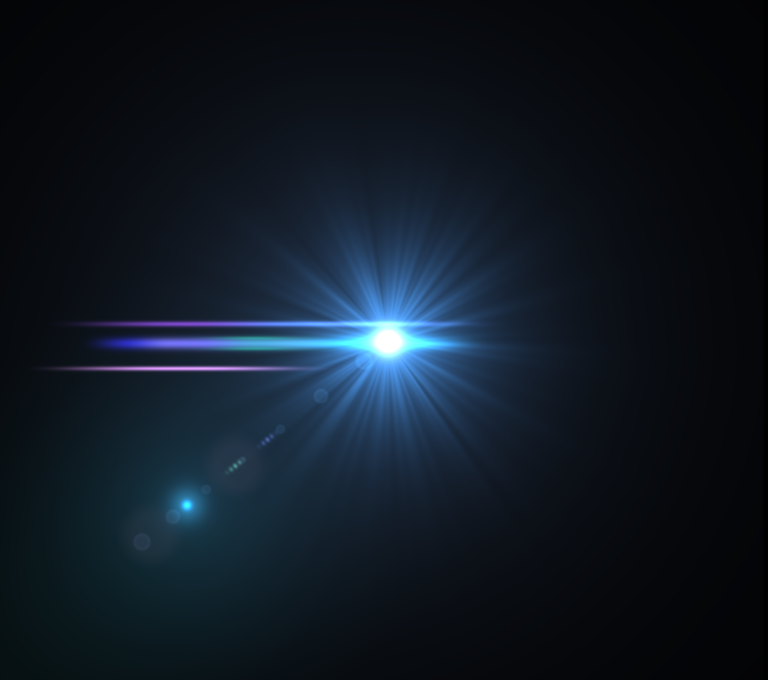
Write a Shadertoy shader that draws this background.

```glsl
#define STAR_POS vec2(0.571, 0.498)
#define FLARE_POS vec2(0.275, 0.257)
#define BASE_COLOR vec3(0.012, 0.015, 0.022)
#define HAZE_COLOR vec3(0.082, 0.112, 0.158)
#define HALO_COLOR vec3(0.38, 0.86, 1.38)
#define TEAL_COLOR vec3(0.022, 0.085, 0.105)
#define HALO_SIZE 0.068
#define RAY_STRENGTH 0.75
#define GHOST_COUNT 7

vec2 hashGradient(vec2 cell) {
    vec2 h = vec2(dot(cell, vec2(127.1, 311.7)), dot(cell, vec2(269.5, 183.3)));
    return 2.0 * fract(sin(h) * 43758.5) - 1.0;
}

float gradientNoise(vec2 p) {
    vec2 i = floor(p), f = fract(p);
    vec2 u = f * f * f * (f * (f * 6.0 - 15.0) + 10.0);
    vec2 e = vec2(0.0, 1.0);
    float low = mix(dot(hashGradient(i), f), dot(hashGradient(i + e.yx), f - e.yx), u.x);
    float high = mix(dot(hashGradient(i + e.xy), f - e.xy), dot(hashGradient(i + 1.0), f - 1.0), u.x);
    return mix(low, high, u.y);
}

float gauss(float d, float width) {
    return exp(-d * d / (width * width));
}

// Soft-ended horizontal bar: span = left, full from, full until, right
float streak(vec2 p, float y, float width, vec4 span) {
    float ends = smoothstep(span.x, span.y, p.x) * (1.0 - smoothstep(span.z, span.w, p.x));
    return ends * gauss(p.y - y, width);
}

// Faint disc with a slightly brighter rim
float ghostDisc(float d, float radius) {
    float disc = 1.0 - smoothstep(radius - 0.003, radius + 0.002, d);
    return disc * (0.6 + 0.4 * smoothstep(0.4, 1.0, d / radius));
}

vec3 starLight(vec2 p) {
    vec2 q = p - STAR_POS;
    float r = length(q);
    vec2 dir = q / max(r, 0.0001);
    float rays = gradientNoise(dir * 5.0 + 3.7) + 0.7 * gradientNoise(dir * 13.0 + 8.1);
    float rayMask = smoothstep(0.015, 0.09, r);
    float halo = exp(-r / HALO_SIZE) * max(0.0, 1.0 + RAY_STRENGTH * rays * rayMask);
    vec3 light = HALO_COLOR * halo;
    light += vec3(0.3, 0.85, 1.0) * exp(-abs(q.x) / 0.035) * gauss(q.y, 0.013) * 0.6;
    return light + vec3(1.0, 0.8, 0.8) * gauss(r, 0.02);
}

vec3 streakLight(vec2 p) {
    // Upper streak: violet to blue
    vec3 upper = mix(vec3(0.42, 0.18, 0.66), vec3(0.25, 0.38, 0.75), smoothstep(0.28, 0.44, p.x));
    vec3 light = upper * streak(p, 0.5235, 0.0038, vec4(0.06, 0.27, 0.52, 0.75));

    // Middle streak: indigo, lavender, teal, then cyan
    vec3 middle = mix(vec3(0.12, 0.10, 0.68), vec3(0.38, 0.34, 0.82), smoothstep(0.18, 0.25, p.x));
    middle = mix(middle, vec3(0.22, 0.52, 0.66), smoothstep(0.29, 0.38, p.x));
    middle = mix(middle, vec3(0.08, 0.50, 0.72), smoothstep(0.42, 0.52, p.x));
    light += middle * streak(p, 0.495, 0.0082, vec4(0.115, 0.20, 0.58, 0.72));
    float fringe = gauss(abs(p.y - 0.495) - 0.008, 0.0025) * gauss(p.x - 0.37, 0.06);
    light += vec3(0.0, 0.22, 0.10) * fringe;

    // Lower streak: thin pink
    float pink = streak(p, 0.458, 0.0031, vec4(0.03, 0.25, 0.29, 0.50));
    return light + vec3(0.82, 0.50, 0.86) * pink;
}

vec3 ghostLight(vec2 p) {
    vec2 axis = FLARE_POS - STAR_POS;
    vec2 along = normalize(axis);
    vec3 light = vec3(0.0);

    // Chain of small discs
    for (int i = 0; i < GHOST_COUNT; i++) {
        float k = float(i);
        float t = 0.12 + 0.22 * k - 0.006 * k * k;
        float radius = 0.009 + 0.004 * cos(k * 1.05);
        vec3 tint = mix(vec3(0.05, 0.11, 0.15), vec3(0.07, 0.07, 0.11), k / 6.0);
        light += tint * ghostDisc(length(p - STAR_POS - axis * t), radius) * 0.75;
    }

    // Two slender glints and two wide dusky discs
    for (int i = 0; i < 2; i++) {
        float k = float(i);
        vec2 q = p - STAR_POS - axis * (0.6 + 0.16 * k);
        vec2 local = vec2(dot(q, along), dot(q, vec2(-along.y, along.x)));
        float beads = 0.65 + 0.35 * cos(local.x * 750.0);
        vec3 tint = mix(vec3(0.20, 0.20, 0.42), vec3(0.18, 0.38, 0.30), k);
        light += tint * beads * gauss(local.x, 0.013) * gauss(local.y, 0.0038);
        float dusk = length(p - STAR_POS - axis * (0.76 + 0.42 * k));
        light += vec3(0.045, 0.025, 0.03) * (1.0 - smoothstep(0.025, 0.055, dusk));
    }

    // Bright blue flare
    float r = length(p - FLARE_POS);
    light += vec3(0.09, 0.27, 0.38) * gauss(r, 0.025) + vec3(0.03, 0.08, 0.11) * exp(-r / 0.05);
    return light + vec3(0.05, 0.55, 0.85) * gauss(r, 0.0065);
}

void mainImage(out vec4 fragColor, in vec2 fragCoord) {
    vec2 p = fragCoord / iResolution.y;
    vec3 color = BASE_COLOR;

    // Wide haze and teal corner glow
    color += HAZE_COLOR * gauss(length(p - vec2(0.52, 0.50)), 0.39);
    color += TEAL_COLOR * gauss(length(p - vec2(0.28, 0.24)), 0.20);
    color += vec3(0.012, 0.045, 0.045) * gauss(length(p - vec2(0.08, 0.08)), 0.28);

    color += starLight(p) + streakLight(p) + ghostLight(p);

    // Dark right border
    color *= 1.0 - 0.8 * smoothstep(0.992, 0.996, fragCoord.x / iResolution.x);
    fragColor = vec4(clamp(color, 0.0, 1.0), 1.0);
}
```
